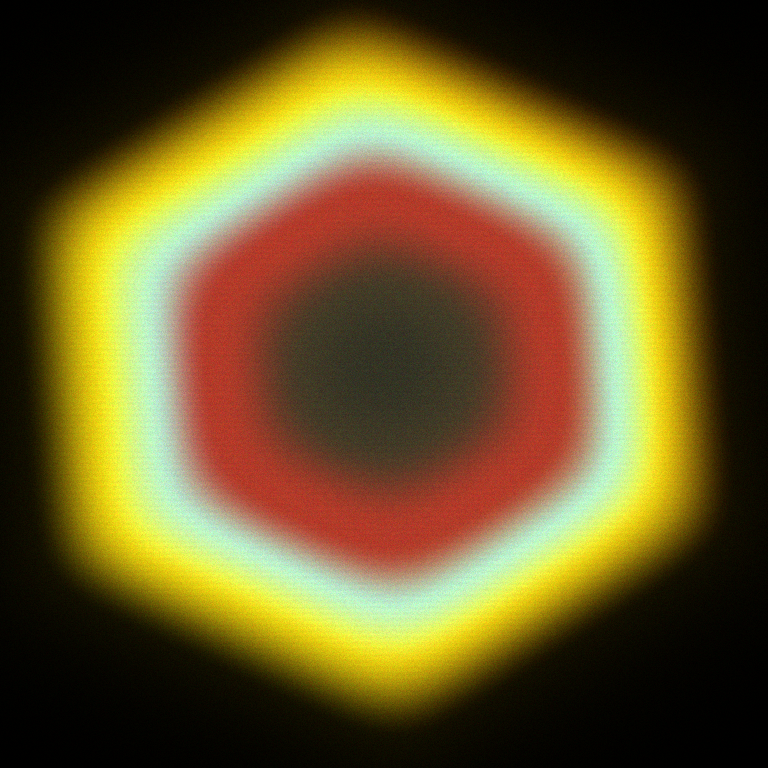
A three.js fragment shader for this background:

```glsl
// A soft glowing hexagon in nested bands: dark core, red, pale cyan, yellow, black.
// A smooth maximum over three tilted axes gives a rounded hexagonal distance, which
// drives a colour ramp per channel; fine hashed grain and faint scan rows lie on top.

varying vec2 vUv;

// Three random values from a grid cell, free of sine.
vec3 hash3(vec2 cell) {
  vec3 q = fract(cell.xyx * vec3(0.1031, 0.1030, 0.0973));
  q += dot(q, q.yxz + 33.33);
  return fract((q.xxy + q.yzz) * q.zyx);
}

// Hexagonal distance with soft corners, nearly circular close to the centre.
float softHex(vec2 p) {
  float sum = 0.0;
  for (int i = 0; i < 3; i++) {
    float angle = 0.065 + float(i) * 1.0472;
    float reach = 35.0 * dot(p, vec2(cos(angle), sin(angle)));
    sum += exp(reach) + exp(-reach);
  }
  return log(sum) / 35.0;
}

// Colour bands from the core outwards.
vec3 bandColor(vec3 d) {
  vec3 color = mix(vec3(0.20, 0.20, 0.14), vec3(0.26, 0.23, 0.15), smoothstep(vec3(0.05), vec3(0.12), d));
  color = mix(color, vec3(0.70, 0.23, 0.16), smoothstep(vec3(0.105), vec3(0.205), d));
  color = mix(color, vec3(0.72, 0.97, 0.85), smoothstep(vec3(0.217), vec3(0.295), d));
  color = mix(color, vec3(1.0, 0.98, 0.07), smoothstep(vec3(0.275), vec3(0.358), d));

  // Green leaves slightly before red, so the rim turns amber.
  color *= 1.0 - smoothstep(vec3(0.330, 0.318, 0.315), vec3(0.440, 0.438, 0.430), d);

  // Dim amber tail beyond the yellow rim.
  vec3 tail = smoothstep(vec3(0.34), vec3(0.44), d) * exp(-16.0 * (d - 0.44));
  return color + vec3(0.065, 0.052, 0.002) * tail;
}

void main() {
  // The outer bands sit a little left of the inner ones.
  vec2 p = vUv - vec2(0.498, 0.519);
  p.x += 0.012 * smoothstep(0.27, 0.42, length(p));
  p.x *= 0.95;

  // Slight colour fringing: each channel has its own centre.
  vec3 d = vec3(
    softHex(p - vec2(0.003, 0.002)),
    softHex(p - vec2(0.001, 0.0)),
    softHex(p - vec2(0.003, -0.001))
  );
  vec3 color = bandColor(d);

  // Grain grows with brightness; two hashes give a triangular spread.
  vec2 cell = floor(vUv * 1024.0);
  vec3 grain = hash3(cell) + hash3(cell + 571.0) - 1.0;
  color += grain * 0.12 * sqrt(color) * (1.0 - 0.35 * color);

  // Faint horizontal scan rows.
  color *= 1.0 + 0.012 * sin(vUv.y * 804.0);

  gl_FragColor = vec4(clamp(color, 0.0, 1.0), 1.0);
}
```
